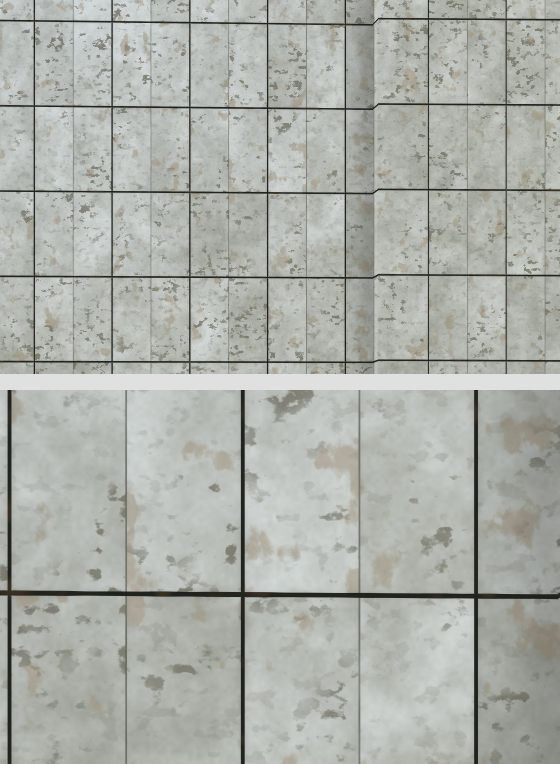
Top, the full canvas; bottom, a detail of the centre.
Give the GLSL for this texture, as a WebGL 1 fragment shader.

```glsl
precision highp float;

uniform vec2 u_resolution;

// Lengths are fractions of the canvas height
const float COLUMN = 0.10395;
const float CORNER = 1.0;
const float RECESS = 0.923;

const vec3 PALE = vec3(0.80, 0.82, 0.805);
const vec3 SHADE = vec3(0.58, 0.59, 0.54);
const vec3 PIT = vec3(0.43, 0.42, 0.36);
const vec3 TAN = vec3(0.62, 0.56, 0.46);
const vec3 JOINT = vec3(0.10, 0.11, 0.09);
const vec3 SEAM = vec3(0.40, 0.41, 0.37);

float hash(vec2 p) {
  vec3 q = fract(vec3(p.xyx) * 0.1031);
  q += dot(q, q.yzx + 33.33);
  return fract((q.x + q.y) * q.z);
}

float noise(vec2 p) {
  vec2 i = floor(p);
  vec2 f = fract(p);
  f = f * f * (3.0 - 2.0 * f);
  return mix(mix(hash(i), hash(i + vec2(1.0, 0.0)), f.x),
             mix(hash(i + vec2(0.0, 1.0)), hash(i + 1.0), f.x), f.y);
}

float fbm(vec2 p) {
  float sum = 0.0;
  float gain = 0.5;
  for (int i = 0; i < 5; i++) {
    sum += gain * noise(p);
    p = mat2(1.6, 1.2, -1.2, 1.6) * p + 7.3;
    gain *= 0.5;
  }
  return sum;
}

// Coverage of a line with the given half width
float stroke(float dist, float halfWidth, float pixel) {
  return clamp((halfWidth - dist) / pixel + 0.5, 0.0, 1.0);
}

// Row position: courses tilt gently and step up at the corner
float courseAt(vec2 p) {
  float front = clamp((p.x - 0.996) / 0.016, 0.0, 1.0);
  float base = mix(0.0332 - 0.002 * p.x, 0.0410 - 0.004 * p.x, front);
  float pitch = mix(0.2280 - 0.0024 * p.x, 0.2288 - 0.0005 * p.x, front);
  return (p.y - base) / pitch;
}

// Column position: the slab beside the corner is left undivided
float columnAt(float x) {
  return x < CORNER ? (x - 0.0918) / COLUMN
                    : max((x - 1.1455) / COLUMN, -0.5);
}

// Weathered stone, with its own pattern for each slab
vec3 stone(vec2 p, vec2 slab, float light) {
  float seed = hash(slab + 19.0);
  vec2 q = p + 20.0 * vec2(seed, hash(slab + 57.0));
  float warp = fbm(q * 9.0);
  float cloud = fbm(q * vec2(15.0, 11.0) + 2.5 * warp);
  float mottle = fbm(q * 60.0);
  float grain = noise(q * 260.0);
  float tone = 0.57 + 0.26 * (seed - 0.5) + light
             + 0.85 * (cloud - 0.48) + 0.45 * (mottle - 0.48)
             + 0.12 * (grain - 0.5);
  vec3 col = mix(SHADE, PALE, clamp(tone, -0.1, 1.1));

  // Pits gather in patches, with a few tan stains
  float cluster = smoothstep(0.42, 0.64, fbm(q * 13.0 + 31.0));
  float pits = smoothstep(0.56, 0.70, fbm(q * vec2(78.0, 105.0) + 5.0));
  float stain = smoothstep(0.64, 0.74, fbm(q * vec2(34.0, 26.0) + 83.0));
  col = mix(col, PIT, pits * (0.15 + 0.6 * cluster));
  return mix(col, TAN, 0.5 * stain);
}

void main() {
  float pixel = 1.0 / u_resolution.y;
  vec2 p = gl_FragCoord.xy * pixel;
  float front = step(CORNER, p.x);
  float course = courseAt(p);
  float column = columnAt(p.x);
  vec2 slab = vec2(floor(column) + 40.0 * front, floor(course)) + 20.0;

  // Cool daylight from the upper left
  float daylight = clamp(1.0 - length(p - vec2(0.1, 1.0)) / 1.2, 0.0, 1.0);
  vec3 col = stone(p, slab, 0.28 * daylight);
  col += daylight * vec3(-0.005, 0.0, 0.018);

  // Shadowed recess and pale return at the corner
  float recess = smoothstep(RECESS, CORNER, p.x) * (1.0 - front);
  col *= 1.0 - step(RECESS, p.x) * (1.0 - front) * (0.06 + 0.13 * recess);
  float returnFace = front * (1.0 - smoothstep(0.007, 0.012, p.x - CORNER));
  col = mix(col, PALE, 0.35 * returnFace);
  col = mix(col, SEAM, 0.7 * stroke(abs(p.x - CORNER), 0.0009, pixel));

  // Distances to the joints
  float line = floor(column + 0.5);
  float across = abs(column - line) * COLUMN;
  float down = abs(course - floor(course + 0.5)) * 0.228;
  float heavy = 1.0 - mod(line, 2.0);

  // Grime, then fine seams, then open joints
  float wear = noise(p * 45.0);
  float grime = exp(-min(down, across + 0.004 * (1.0 - heavy)) / 0.0025);
  col *= 1.0 - 0.13 * grime * (0.5 + wear);
  col = mix(col, SEAM, (1.0 - heavy) * (0.65 + 0.3 * wear)
                       * stroke(across, 0.0008, pixel));
  float upright = heavy * stroke(across, 0.0017 - 0.0004 * front, pixel);
  float level = stroke(down, 0.0019 + 0.0005 * wear, pixel);
  vec3 jointTint = JOINT + vec3(0.10, 0.05, 0.02) * smoothstep(0.65, 0.9, wear);
  col = mix(col, jointTint, 0.95 * max(upright, level));

  gl_FragColor = vec4(clamp(col, 0.0, 1.0), 1.0);
}
```
